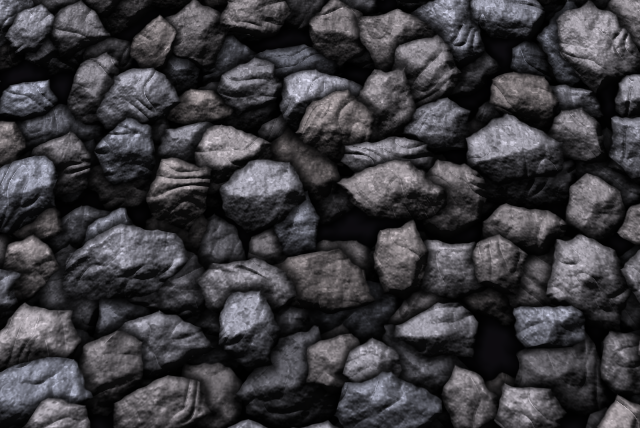
A Shadertoy shader for this texture:

```glsl
// A heap of broken coal: angular, faceted lumps with dark gaps under overcast light.

float hash(vec2 p) {
    return fract(sin(dot(p, vec2(127.1, 311.7))) * 43758.5453);
}

float noise(vec2 p) {
    vec2 i = floor(p), f = fract(p);
    f = f * f * (3.0 - 2.0 * f);
    return mix(mix(hash(i), hash(i + vec2(1, 0)), f.x),
               mix(hash(i + vec2(0, 1)), hash(i + vec2(1, 1)), f.x), f.y);
}

float fbm(vec2 p) {
    float sum = 0.0, amp = 0.5;
    for (int i = 0; i < 4; i++) {
        sum += amp * noise(p);
        p = mat2(1.6, 1.2, -1.2, 1.6) * p + 7.3;
        amp *= 0.5;
    }
    return sum;
}

// Fracture surface: rough grain plus creased ridges along one direction
float relief(vec2 p, float angle) {
    float c = cos(angle), s = sin(angle);
    p = mat2(c, s, -s, c) * p + angle * 9.0;
    float ridges = abs(noise(p * vec2(2.2, 5.0) + 2.0 * noise(p * 2.0)) - 0.5);
    return 0.15 * fbm(p * 5.0) + 0.16 * ridges;
}

// Lit colour of a lump; n is the facet normal, edge the depth inside the outline
vec3 coalColor(vec2 p, vec2 q, vec3 n, float edge, vec2 seed) {
    float angle = 6.283 * hash(seed + 5.1);
    float e = 0.025;
    float h = relief(p, angle);
    vec2 slope = vec2(relief(p + vec2(e, 0), angle), relief(p + vec2(0, e), angle)) - h;
    n = normalize(n - vec3(slope / e * 0.6, 0.0));

    vec3 light = normalize(vec3(-0.25, 0.75, 0.62));
    float diffuse = max(dot(n, light), 0.0);
    float gloss = pow(max(dot(n, normalize(light + vec3(0, 0, 1))), 0.0), 18.0);
    float shine = hash(seed + 8.4);
    float grain = noise(p * 38.0 + seed) - 0.5;
    float flecks = smoothstep(0.66, 0.85, noise(p * vec2(19.0, 27.0)) * 0.6 + 0.4 * noise(p * 7.0));

    float tone = 0.045 + (0.47 + 0.14 * hash(seed + 2.7)) * diffuse;
    tone *= 0.82 + 0.36 * fbm(p * 4.0 + seed) + 0.22 * grain;
    tone += gloss * (0.04 + 0.13 * shine) + 0.16 * flecks * diffuse;
    tone *= mix(0.5, 1.0, smoothstep(0.0, 0.16, edge));
    tone *= mix(0.5, 1.0, smoothstep(-1.0, -0.1, q.y));
    vec3 tint = mix(vec3(1.04, 0.98, 0.99), vec3(0.96, 0.98, 1.09), shine);
    return tone * tint;
}

// Paints one lump over the colour so far, shading what lies behind it
void paintLump(inout vec3 col, vec2 p, vec2 cell, float layer, float pixel) {
    vec2 seed = cell + layer * 41.7;
    vec2 center = cell + 0.5 + 0.75 * (vec2(hash(seed), hash(seed + 3.3)) - 0.5);
    float size = mix(0.42, 0.74, hash(seed + 1.9));
    float squash = mix(-0.14, 0.26, hash(seed + 6.2));
    vec2 q = (p - center) / size * vec2(1.0 - squash, 1.0 + squash);
    if (dot(q, q) > 3.2) return;

    // Uneven broken edges
    q += 0.16 * (vec2(noise(p * 3.5 + seed), noise(p * 3.5 - seed)) - 0.5);
    q += 0.07 * (vec2(noise(p * 11.0 + seed), noise(p * 11.0 - seed)) - 0.5);

    // Seven steep sides form the outline, four shallow planes the top
    float outline = -2.0;
    vec3 normalSum = vec3(0);
    for (int k = 0; k < 11; k++) {
        float fk = float(k);
        vec2 rnd = vec2(hash(seed + fk * 1.37), hash(seed - fk * 2.11 + 0.5));
        bool side = k < 7;
        float a = side ? (fk + 0.7 * rnd.x) * 0.8976 : (fk + 0.8 * rnd.x) * 1.5708;
        a += 6.283 * hash(seed + 4.6);
        vec2 dir = vec2(cos(a), sin(a));
        float along = dot(dir, q);
        float radius = mix(0.72, 1.02, rnd.y);
        float steep = side ? mix(0.8, 2.4, rnd.x) : mix(0.12, 0.75, rnd.y);
        float height = side ? steep * (radius - along) : mix(0.38, 0.56, rnd.x) - steep * along;
        if (side) outline = max(outline, along - radius);
        normalSum += normalize(vec3(dir * steep, 1.0)) * exp(-28.0 * clamp(height, -0.5, 2.0));
    }

    float shadow = smoothstep(-0.04, 0.34, outline);
    col *= mix(0.2, 1.0, shadow);
    float blur = pixel / size;
    if (outline < blur) {
        vec3 lump = coalColor(p, q, normalize(normalSum), -outline, seed);
        lump *= mix(0.65, 1.0, layer);
        col = mix(col, lump, smoothstep(blur, -blur, outline));
    }
}

void mainImage(out vec4 fragColor, in vec2 fragCoord) {
    vec2 uv = fragCoord / iResolution.y;
    float aspect = iResolution.x / iResolution.y;

    // Lumps shrink towards the far top of the heap
    float scale = 5.4 + 2.2 * uv.y;
    vec2 p = vec2((uv.x - 0.5 * aspect) * scale, 5.4 * uv.y + 1.1 * uv.y * uv.y);
    float pixel = scale / iResolution.y;
    vec3 col = vec3(0.05, 0.045, 0.06);

    // Far rows first, alternate columns, so nearer lumps overlap
    for (int layer = 0; layer < 2; layer++) {
        vec2 pos = p + 0.5 * float(layer);
        for (int row = 2; row >= -2; row--)
        for (int parity = 0; parity < 2; parity++)
        for (int column = -2; column <= 2; column++) {
            vec2 cell = floor(pos) + vec2(column, row);
            if (int(mod(cell.x, 2.0)) == parity)
                paintLump(col, pos, cell, float(layer), pixel);
        }
    }
    fragColor = vec4(clamp(col, 0.0, 1.0), 1.0);
}
```
